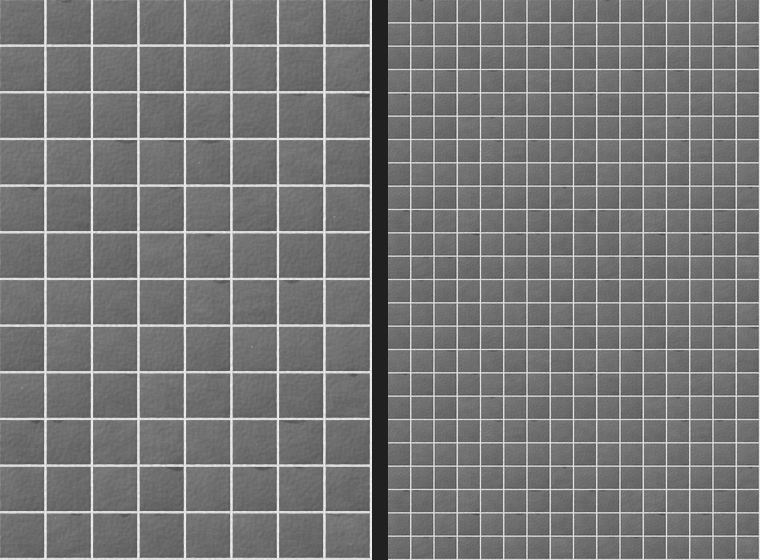
Left: one tile. Right: repeated 2 by 2.
Write a WebGL 1 fragment shader that draws this pattern.

```glsl
precision highp float;

uniform vec2 u_resolution;

const vec2 GRID = vec2(8.0, 12.0);          // tiles across and down
const vec2 GROUT_SHIFT = vec2(0.023, -0.023);
const float GROUT_HALF = 0.026;             // in tile widths

float hash(vec2 cell, float seed) {
  return fract(sin(dot(cell, vec2(12.99, 78.23)) + seed * 37.72) * 4375.85);
}

vec2 gradientAt(vec2 node, vec2 period) {
  float angle = 6.28318 * hash(mod(node, period), 3.0);
  return vec2(cos(angle), sin(angle));
}

// Gradient noise wrapping after a whole number of nodes
float noise(vec2 p, vec2 period) {
  vec2 i = floor(p);
  vec2 f = p - i;
  vec2 s = f * f * f * (f * (f * 6.0 - 15.0) + 10.0);
  vec2 e = vec2(1.0, 0.0);
  float a = dot(gradientAt(i, period), f);
  float b = dot(gradientAt(i + e, period), f - e);
  float c = dot(gradientAt(i + e.yx, period), f - e.yx);
  float d = dot(gradientAt(i + e.xx, period), f - e.xx);
  return mix(mix(a, b, s.x), mix(c, d, s.x), s.y);
}

float height(vec2 p, vec2 grid) {
  return noise(p * 11.0, grid * 11.0) + 0.6 * noise(p * 21.0, grid * 21.0);
}

// Bumps lit from the upper left
float relief(vec2 p, vec2 grid) {
  vec2 toLight = vec2(-0.018, 0.018);
  return height(p - toLight, grid) - height(p + toLight, grid);
}

// Dark crescent hanging from the top edge of some tiles
float smudge(vec2 local, vec2 id, float topEdge) {
  float present = smoothstep(0.62, 0.8, hash(id, 5.0));
  float spread = mix(0.10, 0.28, hash(id, 6.0));
  float x = (local.x - mix(0.15, 0.85, hash(id, 7.0))) / spread;
  float depth = mix(0.05, 0.10, hash(id, 8.0)) * exp(-x * x);
  return present * smoothstep(-0.01, 0.04, depth - (topEdge - local.y));
}

// Broad trowel marks slanting over some tiles
float streaks(vec2 local, vec2 id, vec2 period) {
  float slope = mix(-0.3, 0.7, hash(id, 9.0));
  vec2 p = vec2(local.x * 1.3, (local.y - slope * local.x) * 6.0);
  float present = smoothstep(0.45, 0.9, hash(id, 10.0));
  return present * noise(p + 20.0 * hash(id, 11.0), period);
}

// One tiny chip at a random spot
float chip(vec2 local, vec2 id, float blur) {
  vec2 center = mix(vec2(0.12), vec2(0.88), vec2(hash(id, 12.0), hash(id, 13.0)));
  float radius = mix(0.008, 0.022, hash(id, 14.0));
  float present = step(0.55, hash(id, 15.0));
  return present * (1.0 - smoothstep(radius - blur, radius + blur, length(local - center)));
}

float tileShade(vec2 local, vec2 id, vec2 grid, float blur) {
  vec2 grain = local + floor(grid * vec2(hash(id, 1.0), hash(id, 2.0))) + 0.37 * id;
  float shade = 0.430 + 0.026 * (hash(id, 4.0) - 0.5);
  shade += 0.030 * (local.y - local.x) + 0.016 * (local.y - 0.5);
  shade += 0.034 * relief(grain, grid);
  shade += 0.024 * noise(grain * 3.0, grid * 3.0);
  shade += 0.035 * streaks(local, id, grid * 4.0);

  // Worn, darker lower and right rims
  float rim = min(local.y, 1.0 - local.x);
  shade -= 0.030 * (1.0 - smoothstep(0.02, 0.10, rim));

  shade -= 0.090 * smudge(local, id, 0.97);
  float chipTone = mix(-0.06, 0.12, step(0.4, hash(id, 16.0)));
  return shade + chipTone * chip(local, id, blur);
}

float groutShade(vec2 p, vec2 edge, vec2 grid) {
  float base = mix(0.91, 0.87, step(edge.y, edge.x));
  return base + 0.09 * noise(p * 16.0, grid * 16.0);
}

float groutMask(vec2 p, vec2 edge, vec2 grid, vec2 pixel) {
  float wobble = 0.005 * noise(p * 9.0, grid * 9.0);
  vec2 lines = smoothstep(-0.6 * pixel, 0.6 * pixel, GROUT_HALF + wobble - edge);
  return max(lines.x, lines.y);
}

void main() {
  vec2 p = gl_FragCoord.xy / u_resolution * GRID + GROUT_SHIFT;
  vec2 pixel = GRID / u_resolution;
  vec2 local = fract(p);
  vec2 id = mod(floor(p), GRID);
  vec2 edge = 0.5 - abs(local - 0.5);

  float tile = tileShade(local, id, GRID, pixel.x * 0.6);
  float grout = groutShade(p, edge, GRID);
  float shade = mix(tile, grout, groutMask(p, edge, GRID, pixel));
  gl_FragColor = vec4(vec3(shade), 1.0);
}
```
